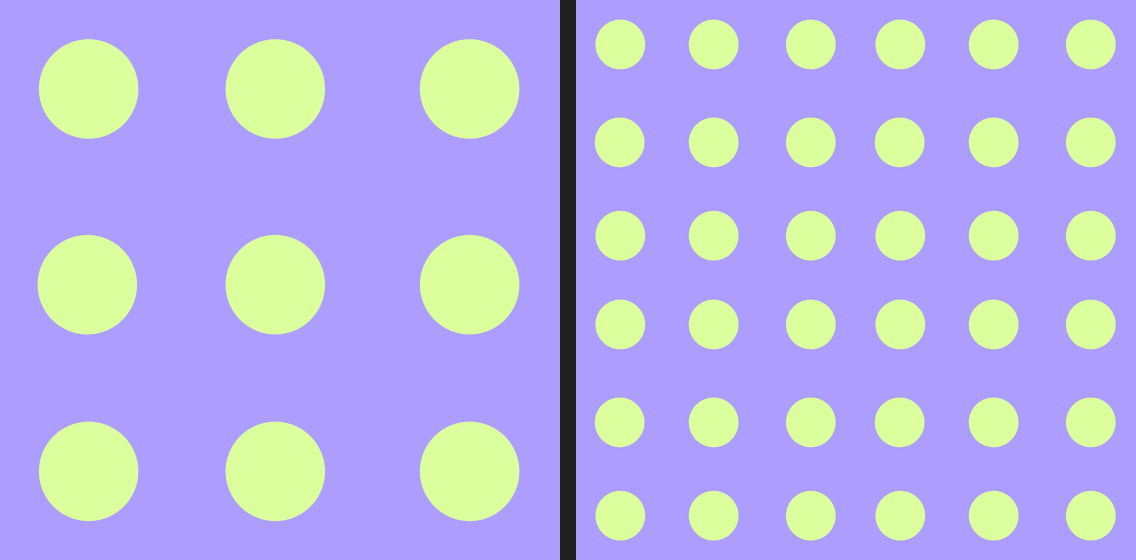
Left, the tile; right, the same tile 2 across and 2 down.
Reproduce this pattern procedurally as a WebGL 2 fragment shader.

```glsl
#version 300 es
precision highp float;
// Flat polka dots: a 3 by 3 grid of lime discs on lavender.
// Each cell draws one disc by its distance function; the discs sit slightly
// off the cell centres, with the last column and top row spaced wider.

#define REPEATS 3.0
#define DOT_RADIUS 0.0888
#define BASE_SHIFT vec2(-0.0084, -0.0084)
#define LAST_SHIFT vec2(0.0137, 0.0162)
#define STRAY_SHIFT vec2(-0.0023, 0.0)
#define EDGE_PIXELS 1.3
#define LAVENDER vec3(0.678, 0.616, 1.0)
#define LIME vec3(0.859, 1.0, 0.616)

uniform vec2 u_resolution;
out vec4 fragColor;

// Centre of the disc in a cell, in canvas units
vec2 dotCentre(vec2 cell) {
    vec2 isLast = step(REPEATS - 1.5, cell);
    float isStray = float(cell == vec2(0.0, 1.0));
    return (cell + 0.5) / REPEATS + BASE_SHIFT + LAST_SHIFT * isLast + STRAY_SHIFT * isStray;
}

float circleDistance(vec2 p, float radius) {
    return length(p) - radius;
}

void main() {
    vec2 uv = gl_FragCoord.xy / u_resolution;
    vec2 cell = mod(floor(uv * REPEATS), REPEATS);

    // Smooth the rim over about one pixel
    float rim = circleDistance(uv - dotCentre(cell), DOT_RADIUS);
    float halfEdge = 0.5 * EDGE_PIXELS / min(u_resolution.x, u_resolution.y);
    float coverage = 1.0 - smoothstep(-halfEdge, halfEdge, rim);

    fragColor = vec4(mix(LAVENDER, LIME, coverage), 1.0);
}
```
